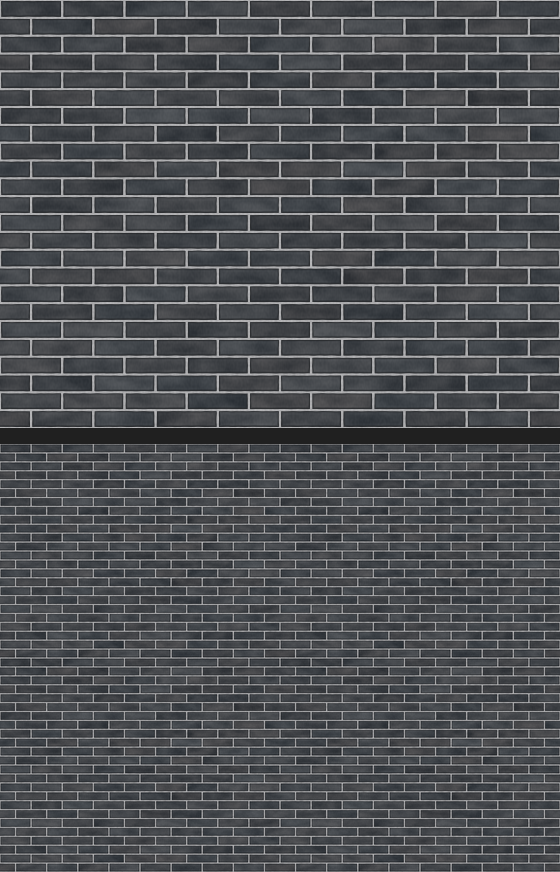
Top, the tile; bottom, the same tile 2 across and 2 down.
A WebGL 1 fragment shader for this texture:

```glsl
precision highp float;
// Charcoal clinker brick wall in running bond with pale grey mortar, tiling on all sides.

uniform vec2 u_resolution;

const vec2 REPEATS = vec2(9.0, 24.0);       // bricks across, courses down
const vec2 BRICK_SIZE = vec2(3.475, 1.0);   // brick pitch in course heights
const vec2 HALF_JOINT = vec2(0.066, 0.060); // half mortar width in course heights
const float CORNER_RADIUS = 0.035;

const vec3 MORTAR = vec3(0.685, 0.685, 0.692);
const vec3 FACE_DARK = vec3(0.195, 0.208, 0.226);
const vec3 FACE_LIGHT = vec3(0.315, 0.320, 0.332);
const vec3 RIM = vec3(0.150, 0.158, 0.168);
const vec3 COOL_TINT = vec3(0.965, 1.005, 1.025);
const vec3 WARM_TINT = vec3(1.025, 1.0, 0.985);

float hash(vec2 p) {
  vec3 q = fract(vec3(p.xyx) * 0.1031);
  q += dot(q, q.yzx + 33.33);
  return fract((q.x + q.y) * q.z);
}

// Dot product of a random unit gradient at a wrapped lattice cell with an offset
float slope(vec2 cell, vec2 period, vec2 offset) {
  float angle = 6.28318 * hash(mod(cell, period) + 17.0);
  return dot(vec2(cos(angle), sin(angle)), offset);
}

// Gradient noise that wraps after a whole number of cells, about -0.7 to 0.7
float gradientNoise(vec2 p, vec2 period) {
  vec2 i = floor(p);
  vec2 f = fract(p);
  vec2 w = f * f * f * (f * (f * 6.0 - 15.0) + 10.0);
  vec2 e = vec2(1.0, 0.0);
  float low = mix(slope(i, period, f), slope(i + e.xy, period, f - e.xy), w.x);
  float high = mix(slope(i + e.yx, period, f - e.yx),
                   slope(i + e.xx, period, f - e.xx), w.x);
  return mix(low, high, w.y);
}

// Noise over the whole canvas with a whole number of cells each way
float canvasNoise(vec2 uv, vec2 cells) {
  return gradientNoise(uv * cells, cells);
}

float roundedBox(vec2 p, vec2 halfSize, float radius) {
  vec2 q = abs(p) - halfSize + radius;
  return length(max(q, 0.0)) + min(max(q.x, q.y), 0.0) - radius;
}

// Fired brick face: own tone and tint, cloudy scorching, fine vertical grain
vec3 brickFace(vec2 local, vec2 id, vec2 uv) {
  float tone = hash(id + 3.0);
  float tint = hash(id + 71.0);
  vec2 seed = floor(200.0 * vec2(hash(id + 131.0), hash(id + 211.0)));
  float cloud = gradientNoise(local * vec2(2.1, 1.3) + seed, vec2(256.0));
  float mottling = gradientNoise(local * vec2(7.0, 3.0) + seed, vec2(256.0));
  float grain = canvasNoise(uv, REPEATS * vec2(30.0, 5.0));

  // Some bricks are scorched toward one end
  float end = mix(local.x, 1.0 - local.x, step(0.5, hash(id + 307.0)));
  float scorch = smoothstep(0.65, 1.0, end) * step(0.6, hash(id + 401.0));

  float light = 0.52 + 0.50 * (tone - 0.5) + 0.75 * cloud
              + 0.20 * mottling + 0.22 * grain - 0.35 * scorch;
  return mix(FACE_DARK, FACE_LIGHT, clamp(light, -0.2, 1.15))
       * mix(COOL_TINT, WARM_TINT, tint);
}

// Dark fired edge, heavier along the bottom and followed by a faint bevel
vec3 shadeRim(vec3 face, float depth, float height) {
  float reach = mix(0.13, 0.09, smoothstep(0.1, 0.5, height));
  float rim = 1.0 - smoothstep(0.02, reach, depth);
  float bevel = smoothstep(0.09, 0.15, depth) * (1.0 - smoothstep(0.15, 0.24, depth));
  return mix(face + 0.014 * bevel, RIM, 0.85 * rim);
}

vec3 mortarColor(vec2 uv) {
  float sand = canvasNoise(uv, REPEATS * vec2(24.0, 7.0));
  float stain = canvasNoise(uv, vec2(18.0, 14.0));
  return MORTAR * (1.0 + 0.09 * sand + 0.07 * stain);
}

void main() {
  vec2 uv = gl_FragCoord.xy / u_resolution;
  float pixel = REPEATS.y / u_resolution.y;

  // Running bond: every other course slides by half a brick
  vec2 grid = uv * REPEATS;
  grid.x += 0.5 * (1.0 - mod(floor(grid.y), 2.0));
  vec2 id = mod(floor(grid), REPEATS);
  vec2 local = fract(grid);

  // Brick outline with slightly uneven edges
  vec2 halfSize = 0.5 * BRICK_SIZE - HALF_JOINT;
  float outline = roundedBox((local - 0.5) * BRICK_SIZE, halfSize, CORNER_RADIUS);
  outline += 0.018 * canvasNoise(uv, REPEATS * vec2(8.0, 3.0));

  vec3 brick = shadeRim(brickFace(local, id, uv), -outline, local.y);
  float mortar = smoothstep(-0.6 * pixel, 0.6 * pixel, outline);
  gl_FragColor = vec4(mix(brick, mortarColor(uv), mortar), 1.0);
}
```
